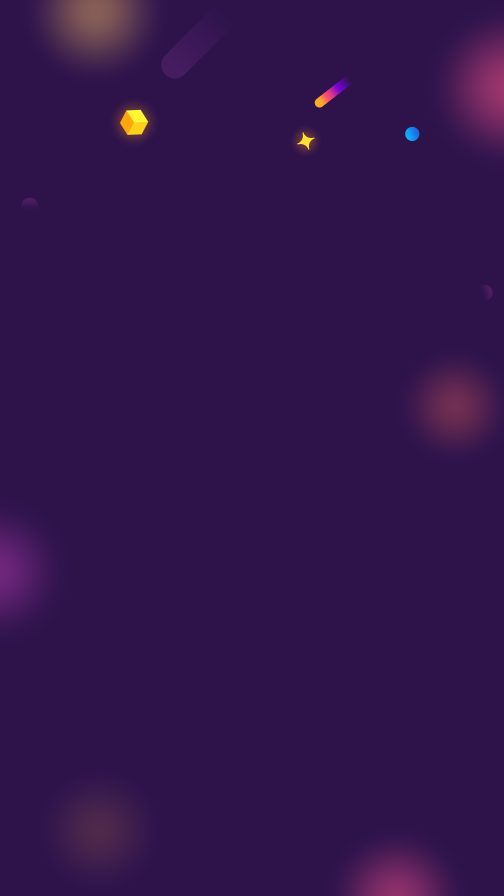
A WebGL 2 fragment shader for this background:

```glsl
#version 300 es
precision highp float;
// Deep violet backdrop with blurred colour glows and a few small bright ornaments.
uniform vec2 u_resolution;
out vec4 fragColor;

// Soft coverage of a signed distance, one pixel wide
float cover(float d) {
    return clamp(0.5 - d * u_resolution.x, 0.0, 1.0);
}

// Blurred disc blended over the background
vec3 glow(vec3 base, vec2 p, vec2 centre, float radius, vec3 tint, float strength) {
    return mix(base, tint, strength * (1.0 - smoothstep(0.0, radius, length(p - centre))));
}

// x: distance to a capsule, y: position along its axis
vec2 capsule(vec2 p, vec2 a, vec2 b, float radius) {
    vec2 axis = b - a;
    float t = clamp(dot(p - a, axis) / dot(axis, axis), 0.0, 1.0);
    return vec2(length(p - a - axis * t) - radius, t);
}

vec2 rotate(vec2 p, float angle) {
    float c = cos(angle), s = sin(angle);
    return vec2(c * p.x - s * p.y, s * p.x + c * p.y);
}

// Hexagon with flat top and bottom; radius is the inner one
float hexagon(vec2 p, float radius) {
    p = abs(p);
    return max(p.y, dot(p, vec2(0.866, 0.5))) - radius;
}

// Four-pointed star with concave circular sides
float star(vec2 p, float radius) {
    p = abs(p);
    return max(radius * 0.94 - length(p - radius), max(p.x, p.y) - radius);
}

// Cube seen corner-on: three flat faces meeting in the middle
vec3 cube(vec3 col, vec2 p) {
    col = glow(col, p, vec2(0.0), 0.052, vec3(0.85, 0.5, 0.12), 0.55);
    vec2 q = rotate(p, -0.04);
    vec3 face = mix(vec3(1.0, 0.82, 0.1), vec3(1.0, 0.97, 0.2), cover(-q.y));
    float leftSide = cover(q.x + abs(q.y) * 0.577);
    face = mix(face, vec3(1.0, 0.65, 0.06), leftSide);
    return mix(col, face, cover(hexagon(q, 0.0243)));
}

// Comet whose colour runs from orange through pink to violet
vec3 comet(vec3 col, vec2 p) {
    vec2 c = capsule(p, vec2(0.634, 1.574), vec2(0.697, 1.623), 0.0095);
    vec3 tint = mix(vec3(1.0, 0.67, 0.15), vec3(0.95, 0.27, 0.48), smoothstep(0.0, 0.3, c.y));
    tint = mix(tint, vec3(0.46, 0.0, 0.85), smoothstep(0.25, 0.65, c.y));
    return mix(col, tint, cover(c.x) * (1.0 - smoothstep(0.55, 1.0, c.y)));
}

// Faint disc that fades out against the given direction
vec3 fadingDisc(vec3 col, vec2 p, float radius, vec2 dir) {
    float fade = smoothstep(-0.5, 0.9, dot(p, dir) / radius);
    return mix(col, vec3(0.31, 0.11, 0.38), cover(length(p) - radius) * fade);
}

void main() {
    // Canvas width is one unit
    vec2 p = gl_FragCoord.xy / u_resolution.x;
    vec3 col = vec3(0.18, 0.075, 0.296);

    // Large blurred glows
    col = glow(col, p, vec2(0.190, 1.755), 0.15, vec3(0.53, 0.37, 0.34), 1.0);
    col = glow(col, p, vec2(1.012, 1.604), 0.17, vec3(0.62, 0.21, 0.43), 1.0);
    col = glow(col, p, vec2(0.903, 0.972), 0.12, vec3(0.44, 0.18, 0.32), 1.0);
    col = glow(col, p, vec2(-0.01, 0.644), 0.15, vec3(0.44, 0.15, 0.49), 1.0);
    col = glow(col, p, vec2(0.197, 0.130), 0.13, vec3(0.31, 0.16, 0.30), 1.0);
    col = glow(col, p, vec2(0.787, -0.005), 0.145, vec3(0.56, 0.19, 0.42), 1.0);

    // Wide faint streak and fading discs
    vec2 streak = capsule(p, vec2(0.347, 1.649), vec2(0.446, 1.748), 0.027);
    col = mix(col, vec3(0.28, 0.11, 0.38), cover(streak.x) * (1.0 - streak.y) * 0.95);
    col = fadingDisc(col, p - vec2(0.059, 1.369), 0.0165, vec2(0.0, 1.0));
    col = fadingDisc(col, p - vec2(0.962, 1.197), 0.0155, normalize(vec2(1.0, 0.3)));

    // Bright ornaments
    col = comet(col, p);
    col = cube(col, p - vec2(0.266, 1.535));

    vec2 s = p - vec2(0.607, 1.498);
    col = glow(col, s, vec2(0.0), 0.034, vec3(0.75, 0.4, 0.15), 0.5);
    col = mix(col, vec3(1.0, 0.88, 0.2), cover(star(rotate(s, -0.35), 0.0175)));

    vec2 ball = p - vec2(0.818, 1.512);
    vec3 blue = mix(vec3(0.05, 0.68, 0.97), vec3(0.12, 0.42, 0.9), smoothstep(-0.012, 0.012, ball.x + ball.y * 0.4));
    col = mix(col, blue, cover(length(ball) - 0.014));

    fragColor = vec4(col, 1.0);
}
```
